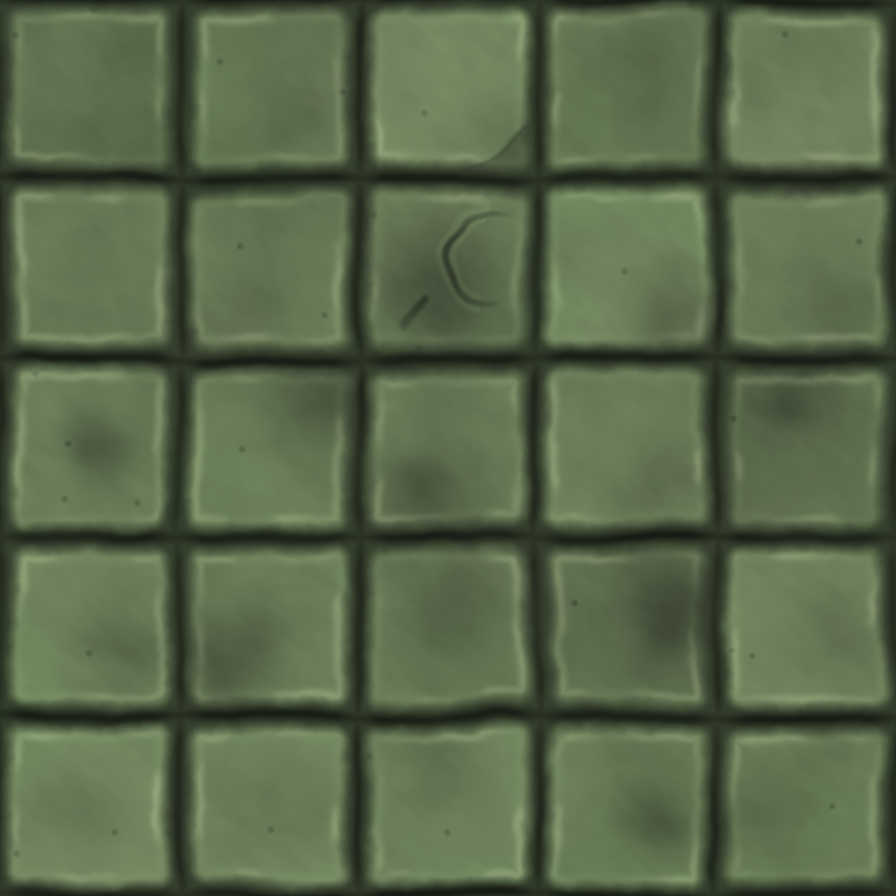
This texture is drawn by a Shadertoy shader. Its source:

```glsl
// Five by five worn green stone tiles with soft dark joints, pale rims and stains.

float hash(vec2 p) {
    vec3 q = fract(p.xyx * 0.1031);
    q += dot(q, q.yzx + 33.33);
    return fract((q.x + q.y) * q.z);
}

float noise(vec2 p) {
    vec2 i = floor(p), f = fract(p);
    f = f * f * (3.0 - 2.0 * f);
    return mix(mix(hash(i), hash(i + vec2(1, 0)), f.x),
               mix(hash(i + vec2(0, 1)), hash(i + vec2(1, 1)), f.x), f.y);
}

float fbm(vec2 p) {
    float sum = 0.0, weight = 0.5;
    for (int i = 0; i < 4; i++) {
        sum += weight * noise(p);
        p = mat2(1.6, 1.2, -1.2, 1.6) * p + 7.3;
        weight *= 0.5;
    }
    return sum / 0.9375;
}

float roundedBox(vec2 p, vec2 halfSize, float radius) {
    vec2 q = abs(p) - halfSize + radius;
    return length(max(q, 0.0)) + min(max(q.x, q.y), 0.0) - radius;
}

float segment(vec2 p, vec2 a, vec2 b) {
    vec2 ab = b - a;
    return length(p - a - ab * clamp(dot(p - a, ab) / dot(ab, ab), 0.0, 1.0));
}

void mainImage(out vec4 fragColor, in vec2 fragCoord) {
    vec2 p = fragCoord / iResolution.xy * 5.0;

    // Hand-cut grid: the joints wander slightly
    vec2 warped = p + 0.09 * (vec2(fbm(p * 1.8 + 11.0), fbm(p * 1.8 + 47.0)) - 0.5);
    vec2 cell = floor(warped);
    vec2 f = warped - cell - 0.5;
    vec2 seed = mod(cell, 5.0) * 3.7 + 2.0;

    vec2 halfSize = 0.43 + 0.02 * (vec2(hash(seed + 5.0), hash(seed + 9.0)) - 0.5);
    float d = roundedBox(f, halfSize, 0.06) + 0.035 * (fbm(p * 8.0) - 0.5);

    // Stone face: tile tone, mottling and faint brushed streaks
    float tone = 0.475 + 0.09 * (hash(seed) - 0.5);
    tone += 0.09 * (fbm(p * 2.2 + seed) - 0.5);
    tone += 0.035 * (fbm(mat2(0.8, 0.6, -0.6, 0.8) * p * vec2(7.0, 14.0)) - 0.5);

    // One broad stain in each tile
    vec2 stainAt = 0.6 * (vec2(hash(seed + 13.0), hash(seed + 17.0)) - 0.5);
    float stainSize = mix(0.18, 0.34, hash(seed + 21.0));
    vec2 toStain = (f - stainAt + 0.15 * (noise(p * 4.0) - 0.5)) / stainSize;
    float stain = exp(-dot(toStain, toStain)) * hash(seed + 25.0);
    tone -= 0.16 * stain;

    // Sparse pits
    vec2 pitCell = floor(p * 7.0);
    float pit = length(fract(p * 7.0) - 0.3 - 0.4 * hash(pitCell + 3.0));
    tone -= 0.09 * step(0.965, hash(pitCell)) * smoothstep(0.2, 0.03, pit);

    // Cracked tile above the middle, and a chipped corner on the one over it
    vec2 g = f + 0.05 * (vec2(noise(p * 7.0), noise(p * 7.0 + 31.0)) - 0.5);
    if (cell == vec2(2, 3)) {
        float arc = abs(length(g - vec2(0.28, 0.06)) - 0.27);
        float crack = smoothstep(0.028, 0.004, arc) * smoothstep(0.36, 0.2, g.x);
        float nick = segment(g, vec2(-0.23, -0.31), vec2(-0.12, -0.19));
        crack = max(crack, smoothstep(0.04, 0.005, nick));
        tone -= 0.15 * crack * (0.4 + 0.6 * noise(p * 6.0));
        tone += 0.04 * smoothstep(0.03, 0.0, abs(arc - 0.035)) * step(g.x, 0.2);
    }
    if (cell == vec2(2, 4)) {
        float chip = dot(g - vec2(0.3, -0.3), vec2(0.57, -0.82));
        tone -= 0.12 * smoothstep(-0.01, 0.015, chip);
        tone -= 0.06 * smoothstep(0.025, 0.0, abs(chip));
    }

    // Pale worn rim, broken up along its length
    float rim = exp(-pow((d + 0.045) / 0.026, 2.0));
    float scuff = smoothstep(0.35, 0.75, noise(p * 5.0 + 60.0));
    tone += rim * (0.02 + 0.075 * scuff);

    // Joints: soft mossy bed with a darker core, heavier along the rows
    vec2 edge = 0.5 - abs(f);
    vec2 core = exp(-pow(edge / vec2(0.026, 0.032), vec2(2.0)));
    core *= vec2(0.5, 0.7) + vec2(0.5, 0.3) * vec2(noise(p * 2.5 + 5.0), noise(p * 2.5 + 80.0));
    float crossing = smoothstep(0.16, 0.02, max(edge.x, edge.y));
    float joint = 0.25 - 0.15 * max(0.75 * core.x, core.y) * (1.0 - 0.5 * crossing);
    float face = smoothstep(0.045, -0.04, d);
    tone = mix(joint, tone, face);

    // Hue drifts from fresh green to grey, greyest on stains and scuffs
    float grey = 0.7 * fbm(p * 0.9 + 20.0) + 0.25 * stain + 0.3 * rim * scuff;
    vec3 tint = mix(vec3(0.80, 1.0, 0.68), vec3(0.91, 1.0, 0.76), clamp(grey, 0.0, 1.0));
    fragColor = vec4(tone * tint, 1.0);
}
```
